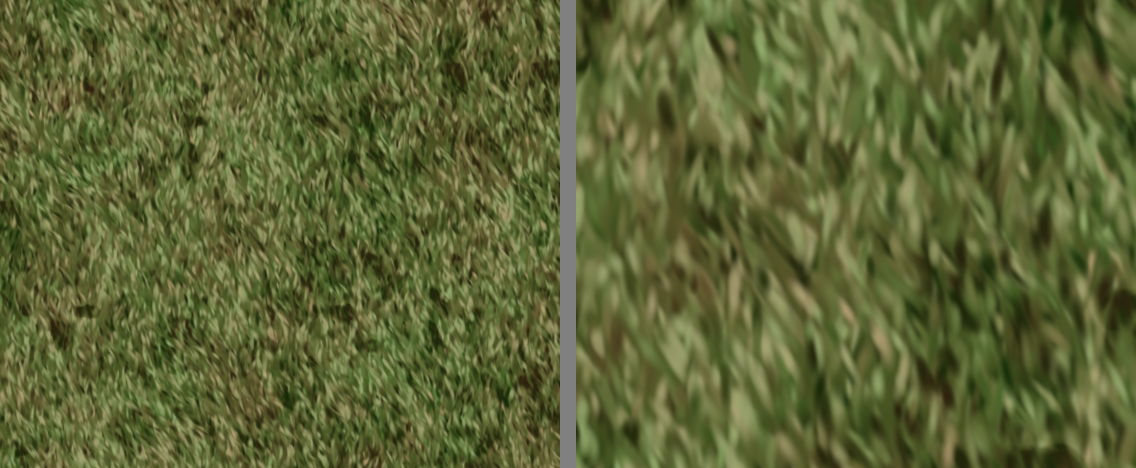
Left: the whole. Right: its middle third, enlarged.
This texture is drawn by a Shadertoy shader. Its source:

```glsl
vec4 hash4(vec3 p) {
    vec4 q = fract(p.xyzx * vec4(0.1031, 0.1030, 0.0973, 0.1099));
    q += dot(q, q.wzxy + 33.33);
    return fract((q.xxyz + q.yzzw) * q.zywx);
}

float noise(vec2 p) {
    vec2 i = floor(p), f = fract(p);
    f = f * f * (3.0 - 2.0 * f);
    float a = hash4(vec3(i, 71.0)).x;
    float b = hash4(vec3(i + vec2(1, 0), 71.0)).x;
    float c = hash4(vec3(i + vec2(0, 1), 71.0)).x;
    float d = hash4(vec3(i + vec2(1, 1), 71.0)).x;
    return mix(mix(a, b, f.x), mix(c, d, f.x), f.y);
}

// Shadow, deep green, olive and sunlit tip; warmth shifts green to brown
vec3 grassColor(float tone, float warmth) {
    vec3 color = mix(vec3(0.13, 0.15, 0.04), vec3(0.27, 0.30, 0.12), smoothstep(-0.12, 0.25, tone));
    color = mix(color, vec3(0.39, 0.42, 0.215), smoothstep(0.18, 0.58, tone));
    color = mix(color, vec3(0.60, 0.62, 0.42), smoothstep(0.55, 1.08, tone));
    return color + warmth * vec3(0.05, -0.022, 0.012);
}

void mainImage(out vec4 fragColor, in vec2 fragCoord) {
    vec2 uv = fragCoord / iResolution.y;

    // Broad patches of light, colour and growing direction
    float patchLight = noise(uv * 4.0 + 3.0) + 0.7 * noise(uv * 10.0 + 40.0) - 0.85;
    float patchWarmth = noise(uv * 6.0 + 90.0) + 0.9 * noise(uv * 26.0 + 60.0) - 0.95;
    float patchLean = noise(uv * 5.0 + 20.0) + 0.9 * noise(uv * 15.0 + 130.0) - 0.95;

    // Tufts lean with the grass
    vec2 tuft = vec2(uv.x + 0.25 * uv.y, uv.y);
    float tuftLight = noise(tuft * vec2(34.0, 20.0) + 300.0) - 0.5;

    // Small deep shadows between tufts
    float gap = smoothstep(0.66, 0.92, noise(tuft * vec2(36.0, 27.0) + 200.0));
    gap *= smoothstep(0.3, 0.65, noise(uv * 7.0 + 160.0));

    vec3 color = grassColor(0.3 + 0.2 * patchLight, patchWarmth);

    // Layers of overlapping blades, one per jittered cell
    for (int layer = 0; layer < 8; layer++) {
        float depth = float(layer);
        vec2 cellSize = vec2(0.020, 0.036);
        vec2 shift = vec2(0.37, 0.61) * depth + 5.0;
        vec2 home = floor(uv / cellSize + shift);
        for (int j = -1; j <= 1; j++)
        for (int i = -1; i <= 1; i++) {
            vec2 cell = home + vec2(i, j);
            vec4 place = hash4(vec3(cell, depth));
            vec4 look = hash4(vec3(cell, depth + 31.0));

            // Blade axis, mostly leaning to the left
            float lean = -0.22 + 0.55 * patchLean + 0.9 * (place.z - 0.5);
            vec2 axis = vec2(sin(lean), cos(lean));
            vec2 offset = uv - (cell + place.xy - shift) * cellSize;
            float halfLength = mix(0.012, 0.030, place.w);
            float along = dot(offset, axis) / halfLength;
            float across = dot(offset, vec2(axis.y, -axis.x));
            across += (look.z - 0.5) * 0.006 * along * along;

            // Blurred tapered outline
            float width = mix(0.0050, 0.0085, look.y);
            float reach = length(vec2(across / width, along));
            float cover = 0.95 * smoothstep(1.0, 0.05, reach);
            if (cover <= 0.0) continue;

            // Dark root and bright tip
            float tone = 0.5 + 1.25 * (look.x - 0.5) + 0.12 * along;
            tone += 0.34 * patchLight + 0.38 * tuftLight + 0.015 * (depth - 3.0) - 0.7 * gap;
            float warmth = 1.4 * (look.w - 0.5) + 1.0 * patchWarmth + 0.25 * gap;
            vec3 blade = grassColor(tone, warmth);

            // Occasional dry straw
            float straw = step(0.99, fract(look.w * 17.0 + place.z * 5.0));
            blade = mix(blade, vec3(0.72, 0.63, 0.46), 0.8 * straw);
            color = mix(color, blade, cover);
        }
    }

    // Fine mottling
    color *= 0.97 + 0.08 * noise(uv * vec2(150.0, 100.0));
    fragColor = vec4(clamp(color, 0.0, 1.0), 1.0);
}
```
